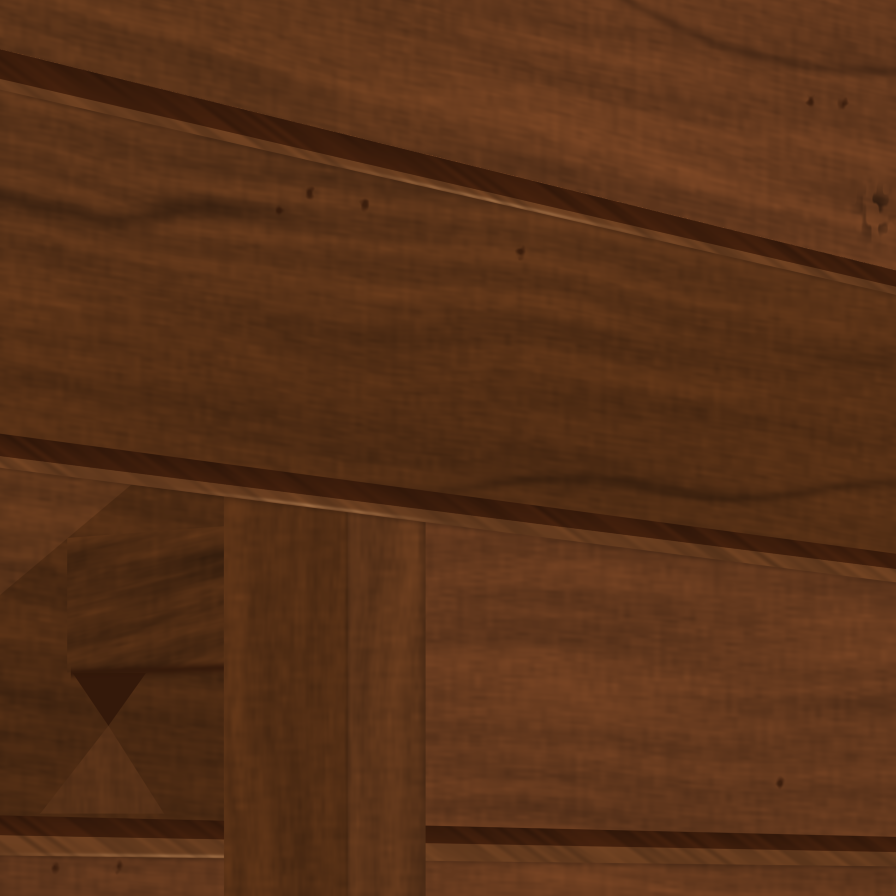
This texture is drawn by a WebGL 2 fragment shader. Its source:

```glsl
#version 300 es
precision highp float;
// Brown timber wall: slanted boards, bevelled grooves, an upright post and a faceted recess.
uniform vec2 u_resolution;
out vec4 fragColor;

const vec3 WOOD = vec3(0.365, 0.208, 0.102);
const vec3 WARM = vec3(0.405, 0.230, 0.120);
const vec3 SHADE = vec3(0.310, 0.172, 0.076);
const vec3 GROOVE = vec3(0.215, 0.102, 0.040);
const vec3 LIP = vec3(0.400, 0.235, 0.120);
const vec3 GLINT = vec3(0.62, 0.43, 0.27);
const float GRAIN = 0.42;
const float FLECK = 0.10;
const float POST_LEFT = 0.250;
const float POST_RIGHT = 0.475;

// Edge lines as (height at x = 0, slope).
const vec2 TOP_A = vec2(0.945, -0.247), LOW_A = vec2(0.912, -0.232), LIP_A = vec2(0.900, -0.229);
const vec2 TOP_B = vec2(0.516, -0.134), LOW_B = vec2(0.491, -0.126), LIP_B = vec2(0.478, -0.128);
const vec2 TOP_C = vec2(0.090, -0.024), LOW_C = vec2(0.068, -0.019), LIP_C = vec2(0.045, -0.012);

// Small knots.
const vec2 KNOTS[9] = vec2[9](vec2(0.346, 0.785), vec2(0.312, 0.765), vec2(0.407, 0.773),
  vec2(0.581, 0.718), vec2(0.905, 0.887), vec2(0.941, 0.884), vec2(0.871, 0.127),
  vec2(0.061, 0.033), vec2(0.132, 0.033));

float hash(vec2 p) { return fract(sin(dot(p, vec2(127.1, 311.7))) * 43758.5453); }

float noise(vec2 p) {
  vec2 i = floor(p), f = fract(p);
  f = f * f * (3.0 - 2.0 * f);
  return mix(mix(hash(i), hash(i + vec2(1, 0)), f.x),
             mix(hash(i + vec2(0, 1)), hash(i + vec2(1, 1)), f.x), f.y);
}

float fbm(vec2 p) {
  float sum = 0.0, amp = 0.5;
  for (int i = 0; i < 4; i++) { sum += amp * noise(p); p = p * 2.03 + 17.3; amp *= 0.5; }
  return sum;
}

// Brightness of wood whose fibres run along q.x.
float grain(vec2 q) {
  float warp = 0.03 * (noise(q * vec2(5.0, 9.0)) - 0.5);
  float streaks = fbm(vec2(q.x * 3.0, (q.y + warp) * 42.0)) - 0.47;
  float flecks = noise(q * vec2(150.0, 60.0)) + noise(q * vec2(60.0, 230.0)) - 1.0;
  return 1.0 + GRAIN * streaks + FLECK * flecks;
}

float soft(float d) { return smoothstep(-0.7, 0.7, d * u_resolution.y); }
float rise(vec2 p, vec2 line) { return p.y - line.x - line.y * p.x; }
float above(vec2 p, vec2 line) { return soft(rise(p, line)); }
float side(vec2 p, vec2 a, vec2 b) {
  vec2 e = normalize(b - a), d = p - a;
  return e.x * d.y - e.y * d.x;
}
// Corners in counter-clockwise order.
float triangle(vec2 p, vec2 a, vec2 b, vec2 c) {
  return soft(min(side(p, a, b), min(side(p, b, c), side(p, c, a))));
}
float streak(float d, float width) { return exp(-d * d / (width * width)); }

vec3 groove(vec3 col, vec2 p, vec2 top, vec2 low, vec2 lip, float shineX, float shineW) {
  float cut = noise(vec2((p.x + 1.4 * p.y) * 110.0, p.y * 14.0));
  float depth = clamp(rise(p, low) / (top.x - low.x), 0.0, 1.0);
  vec3 dark = GROOVE * (0.82 + 0.30 * cut + 0.20 * (1.0 - depth));
  vec3 edge = LIP * (0.84 + 0.28 * cut);
  float shine = streak(p.x - shineX, shineW) * streak(rise(p, lip) - 0.002, 0.0022);
  edge = mix(edge, GLINT, shine * (0.45 + 0.55 * cut));
  col *= 1.0 - 0.15 * streak(rise(p, lip), 0.004);
  col = mix(col, edge, above(p, lip) * (1.0 - above(p, low)));
  return mix(col, dark, above(p, low) * (1.0 - above(p, top)));
}

// Faceted recess to the left of the post.
vec3 recess(vec2 p) {
  vec3 col = mix(WOOD, SHADE, soft(-side(p, vec2(0.0, 0.336), vec2(0.075, 0.399))));
  col = mix(col, SHADE * 0.94, smoothstep(0.33, 0.18, p.y));
  col *= grain(p + vec2(0.0, 0.1 * p.x));
  vec2 tip = vec2(0.121, 0.190);
  col = mix(col, WOOD * 0.98 * grain(p.yx), 0.75 * triangle(p, tip, vec2(0.045, 0.092), vec2(0.183, 0.092)));
  col = mix(col, GROOVE * 0.95, triangle(p, tip, vec2(0.163, 0.249), vec2(0.081, 0.249)));
  float box = soft(p.x - 0.075) * above(p, vec2(0.247, 0.035)) * (1.0 - above(p, vec2(0.394, 0.075)));
  vec2 q = p - vec2(0.0, 0.25 * p.x);
  float bands = fbm(vec2(q.x * 8.0, q.y * 50.0 + 6.0));
  col = mix(col, SHADE * grain(q) * (0.68 + 0.60 * bands), box);
  float rim = streak(rise(p, vec2(0.246, 0.035)), 0.005) * soft(p.x - 0.079);
  return mix(col, GROOVE * 0.9, 0.85 * rim);
}

void main() {
  vec2 p = gl_FragCoord.xy / u_resolution;

  // Boards, each with fibres along its own slope.
  float upper = above(p, TOP_A), middle = above(p, LOW_B);
  float slope = mix(mix(0.05, 0.14, middle), 0.23, upper);
  vec2 q = vec2(p.x, p.y + slope * p.x);
  vec3 tone = mix(WARM * 0.97, mix(SHADE * 1.08, WOOD, smoothstep(0.55, 0.85, p.y)), middle);
  tone = mix(tone, mix(WOOD, WARM, smoothstep(0.2, 0.8, p.x)), upper);
  vec3 col = tone * grain(q + vec2(0.0, upper * 3.0 + middle * 7.0));

  // Long dark veins.
  float wave = 0.010 * sin(p.x * 17.0) + 0.012 * noise(p * 14.0);
  float veins = streak(p.y - 0.785 + 0.09 * p.x + wave, 0.012) * smoothstep(0.42, 0.2, p.x);
  veins += 0.8 * streak(p.y - 0.485 + 0.03 * p.x + wave, 0.007) * smoothstep(0.4, 0.6, p.x);
  veins += 0.7 * streak(p.y - 0.92 - 0.9 * pow(1.0 - p.x, 2.0) + 0.3 * wave, 0.006) * smoothstep(0.58, 0.7, p.x);
  col *= 1.0 - 0.28 * veins;

  for (int i = 0; i < 9; i++) {
    vec2 d = (p - KNOTS[i]) * vec2(1.0, 0.65);
    col = mix(col, GROOVE * 0.9, 0.8 * smoothstep(0.008, 0.002, length(d) + 0.004 * noise(p * 200.0)));
  }
  vec2 crack = p - vec2(0.977, 0.762);
  col *= 1.0 - 0.6 * streak(length(crack * vec2(1.0, 0.7)), 0.016) * smoothstep(0.35, 0.7, noise(p * vec2(170.0, 90.0)));

  // Recess, grooves and post.
  float left = (1.0 - soft(p.x - POST_LEFT)) * (1.0 - above(p, LIP_B)) * above(p, LIP_C);
  col = mix(col, recess(p), left);
  col = groove(col, p, TOP_C, LOW_C, LIP_C, 0.22, 0.15);
  float post = soft(p.x - POST_LEFT) * (1.0 - soft(p.x - POST_RIGHT)) * (1.0 - above(p, LIP_B));
  vec3 postTone = mix(SHADE * 1.08, WOOD, soft(p.x - 0.388)) * grain(p.yx + 4.0);
  postTone *= 1.0 - 0.16 * (streak(p.x - 0.388, 0.003) + streak(p.x - POST_RIGHT, 0.006));
  col = mix(col, postTone, post);
  col = groove(col, p, TOP_B, LOW_B, LIP_B, 0.36, 0.10);
  col = groove(col, p, TOP_A, LOW_A, LIP_A, 0.55, 0.13);
  fragColor = vec4(col, 1.0);
}
```
